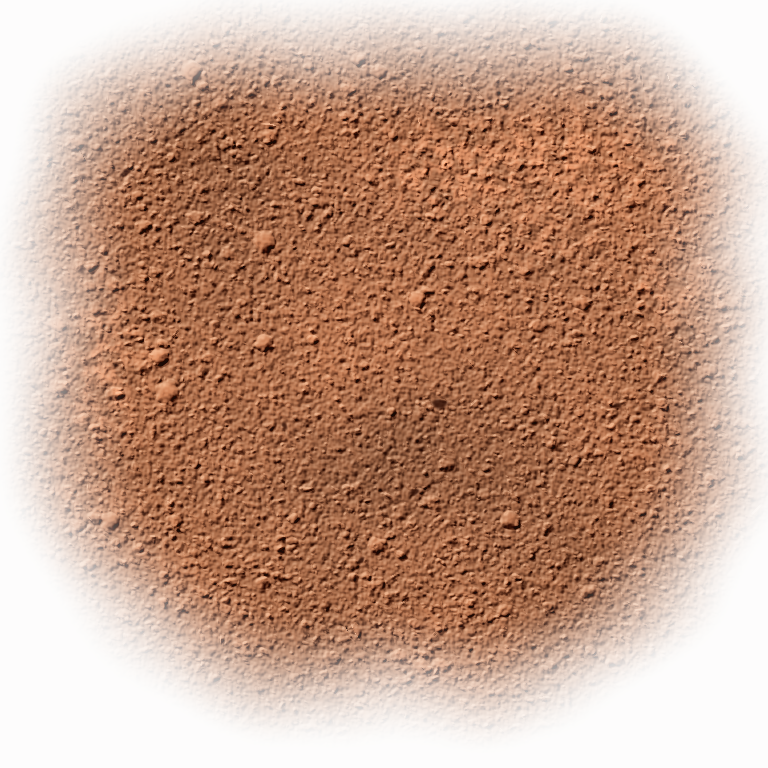
Write a WebGL 1 fragment shader that draws this texture.

```glsl
precision highp float;
uniform vec2 u_resolution;

vec2 hash2(vec2 p) {
  vec3 q = fract(p.xyx * vec3(0.1031, 0.1030, 0.0973));
  q += dot(q, q.yzx + 33.33);
  return fract((q.xx + q.yz) * q.zy);
}

float gradientNoise(vec2 p) {
  vec2 cell = floor(p), f = fract(p);
  vec2 w = f * f * f * (f * (f * 6.0 - 15.0) + 10.0);
  vec2 x = vec2(1.0, 0.0);
  float a = dot(hash2(cell) * 2.0 - 1.0, f);
  float b = dot(hash2(cell + x.xy) * 2.0 - 1.0, f - x.xy);
  float c = dot(hash2(cell + x.yx) * 2.0 - 1.0, f - x.yx);
  float d = dot(hash2(cell + x.xx) * 2.0 - 1.0, f - x.xx);
  return mix(mix(a, b, w.x), mix(c, d, w.x), w.y);
}

float dome(vec2 offset, float radius) {
  return max(0.0, 1.0 - dot(offset, offset) / (radius * radius));
}

// Round stones scattered over a jittered grid
float pebbles(vec2 p, float scale, float density) {
  vec2 q = p * scale, cell = floor(q);
  float height = 0.0;
  for (int j = -1; j <= 1; j++) {
    for (int i = -1; i <= 1; i++) {
      vec2 id = cell + vec2(float(i), float(j));
      vec2 seed = hash2(id + scale);
      vec2 offset = q - id - 0.1 - 0.8 * hash2(id + 71.0);
      offset.y *= 1.0 + 0.4 * seed.y;
      float radius = mix(0.2, 0.5, seed.y * seed.y);
      height = max(height, step(seed.x, density) * radius * 2.6 * dome(offset, radius));
    }
  }
  return height;
}

// Largest stones
float boulders(vec2 p) {
  float h = dome(p - vec2(0.248, 0.909), 0.014);
  h = max(h, dome(p - vec2(0.344, 0.686), 0.015));
  h = max(h, dome(p - vec2(0.217, 0.490), 0.016));
  h = max(h, dome(p - vec2(0.208, 0.537), 0.012));
  h = max(h, dome(p - vec2(0.343, 0.554), 0.012));
  h = max(h, dome(p - vec2(0.543, 0.611), 0.011));
  h = max(h, dome(p - vec2(0.664, 0.323), 0.013));
  return max(h, dome(p - vec2(0.142, 0.322), 0.013));
}

vec2 warp(vec2 p) {
  return p + 0.005 * vec2(gradientNoise(p * 85.0), gradientNoise(p * 85.0 + 9.0));
}

float soilHeight(vec2 p) {
  float rough = smoothstep(0.06, 0.34, length((p - vec2(0.46, 0.5)) * vec2(0.8, 1.2)));
  rough *= 0.7 + 1.3 * abs(gradientNoise(p * 8.0));
  vec2 r = mat2(0.8, 0.6, -0.6, 0.8) * p, w = warp(p);
  float grain = 0.6 * gradientNoise(r * 33.0) + 0.9 * gradientNoise(w * 68.0)
    + 1.0 * gradientNoise(r * 122.0 + 5.0) + 0.8 * gradientNoise(p * 190.0);
  float stones = 1.1 * pebbles(w, 36.0, 0.04 + 0.22 * rough)
    + 0.9 * pebbles(w, 62.0, 0.1 + 0.32 * rough)
    + 0.6 * pebbles(w, 108.0, 0.35 + 0.3 * rough);
  float big = boulders(mix(p, w, 0.7));
  return mix(grain + stones, 0.55 * grain, min(1.0, 1.5 * big)) + 2.2 * big;
}

float blob(vec2 p, vec2 center, vec2 size) {
  vec2 d = (p - center) / size;
  return exp(-dot(d, d));
}

// Small dark hollows
float hollows(vec2 p) {
  float h = blob(p, vec2(0.574, 0.474), vec2(0.012, 0.006))
    + blob(p, vec2(0.539, 0.359), vec2(0.007, 0.005))
    + 0.8 * blob(p, vec2(0.370, 0.445), vec2(0.004, 0.006))
    + 0.9 * blob(p, vec2(0.803, 0.472), vec2(0.007, 0.006))
    + 0.9 * blob(p, vec2(0.470, 0.270), vec2(0.006, 0.005));
  return smoothstep(0.2, 0.85, h);
}

// Rounded vignette, with wider corners at the bottom
float soilMask(vec2 p) {
  vec2 q = p - vec2(0.508, 0.520);
  float radius = mix(0.37, 0.24, smoothstep(-0.2, 0.2, q.y));
  vec2 d = abs(q) - vec2(0.458, 0.438) + radius;
  float edge = length(max(d, 0.0)) + min(max(d.x, d.y), 0.0) - radius;
  edge += 0.025 * gradientNoise(p * 7.0);
  return 1.0 - smoothstep(-0.135, 0.06, edge);
}

void main() {
  vec2 p = gl_FragCoord.xy / u_resolution;
  vec2 light = vec2(-0.6, 0.8);

  // Relief lit from the upper left
  float height = soilHeight(p);
  float slope = height - soilHeight(p + light * 0.0026);
  float shadow = clamp(soilHeight(p + light * 0.0065) - height - 0.35, 0.0, 0.9);

  // Broad tints and speckled orange patches
  float broad = gradientNoise(p * 6.0) + 0.5 * gradientNoise(p * 15.0);
  vec3 soil = vec3(0.72, 0.455, 0.308) * (1.0 + 0.12 * broad);
  float warm = blob(p, vec2(0.57, 0.78), vec2(0.10, 0.06))
    + blob(p, vec2(0.74, 0.79), vec2(0.13, 0.08))
    + 0.7 * blob(p, vec2(0.70, 0.68), vec2(0.06, 0.03))
    + blob(p, vec2(0.13, 0.53), vec2(0.07, 0.10))
    + 0.7 * blob(p, vec2(0.87, 0.61), vec2(0.09, 0.07))
    + 0.6 * blob(p, vec2(0.10, 0.35), vec2(0.07, 0.05));
  float speckle = gradientNoise(p * 42.0) + 0.6 * gradientNoise(p * 85.0);
  soil = mix(soil, vec3(0.92, 0.60, 0.42), clamp(warm, 0.0, 1.0) * smoothstep(-0.25, 0.25, speckle));
  soil *= 1.0 - 0.15 * blob(p, vec2(0.57, 0.39), vec2(0.18, 0.08))
    - 0.08 * blob(p, vec2(0.30, 0.76), vec2(0.14, 0.10));
  soil *= 1.0 + 0.07 * blob(p, vec2(0.47, 0.56), vec2(0.15, 0.08));

  // Pale lit faces, deep red-brown shade, dim crevices
  float lit = clamp(slope, 0.0, 0.9);
  float shade = clamp(-slope, 0.0, 0.9) * 0.85 + 0.42 * shadow;
  soil *= 1.0 + 0.11 * clamp(height - 0.6, -0.9, 0.9);
  soil = mix(soil, vec3(1.0, 0.80, 0.65), 0.75 * lit);
  soil *= max(vec3(0.14, 0.08, 0.05), 1.0 - shade * vec3(0.9, 1.12, 1.25));
  soil = mix(soil, vec3(0.20, 0.07, 0.03), 0.85 * hollows(warp(p)));

  gl_FragColor = vec4(mix(vec3(0.992, 0.99, 0.988), soil, soilMask(p)), 1.0);
}
```
